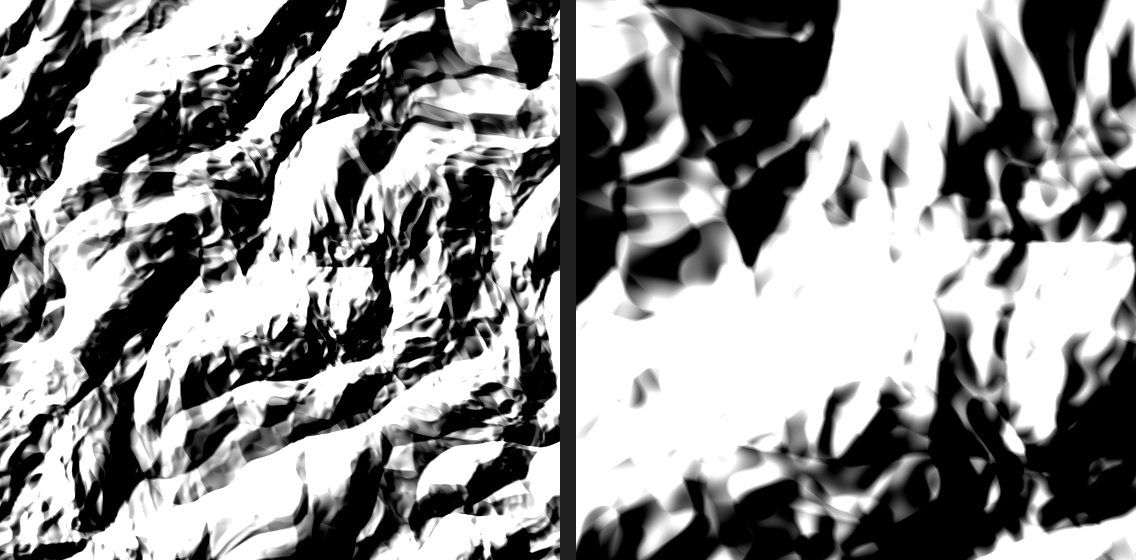
Left: the whole. Right: its middle third, enlarged.
Give the GLSL for this texture map, as a WebGL 1 fragment shader.

```glsl
precision highp float;

// Hard-lit relief of eroded mountains in black, grey and white.
// Folded noise and angular cell basins are summed into a height field; its
// slope toward a light at the lower right is stretched until flanks clip.

uniform vec2 u_resolution;

vec2 hash2(vec2 cell) {
  vec2 s = vec2(dot(cell, vec2(127.1, 311.7)), dot(cell, vec2(269.5, 183.3)));
  return fract(sin(s) * 43758.55);
}

vec2 latticeGradient(vec2 cell) {
  float turn = 6.2832 * hash2(cell).x;
  return vec2(cos(turn), sin(turn));
}

float gradientNoise(vec2 p) {
  vec2 cell = floor(p);
  vec2 f = p - cell;
  vec2 w = f * f * f * (f * (f * 6.0 - 15.0) + 10.0);
  vec2 x = vec2(1.0, 0.0);
  vec2 y = vec2(0.0, 1.0);
  float bottom = mix(dot(latticeGradient(cell), f),
                     dot(latticeGradient(cell + x), f - x), w.x);
  float top = mix(dot(latticeGradient(cell + y), f - y),
                  dot(latticeGradient(cell + x + y), f - x - y), w.x);
  return mix(bottom, top, w.y);
}

// Distance to the nearest scattered point: basins with straight, sharp rims.
float basins(vec2 p) {
  vec2 cell = floor(p);
  float nearest = 9.0;
  for (int j = -1; j <= 1; j++) {
    for (int i = -1; i <= 1; i++) {
      vec2 c = cell + vec2(float(i), float(j));
      vec2 d = c + hash2(c) - p;
      nearest = min(nearest, dot(d, d));
    }
  }
  return sqrt(nearest + 0.01);
}

vec2 warp(vec2 p) {
  return vec2(gradientNoise(p + 7.3), gradientNoise(p + 19.6));
}

float terrainHeight(vec2 p) {
  // Rough districts keep more fine detail than smooth ones.
  float rough = mix(0.4, 1.25, smoothstep(-0.25, 0.25, gradientNoise(p * 3.1 + 31.0)));

  // Bend the ridges broadly, then fray their lines.
  p += 0.10 * warp(p * 2.7) + 0.016 * warp(p * 13.0);

  // Large forms lean slightly along the rising diagonal.
  vec2 q = vec2(dot(p, vec2(0.75, 0.66)) * 0.8, dot(p, vec2(-0.66, 0.75)) * 1.1);

  // Each layer is divided by its frequency, so its weight is its steepness.
  float height = -1.05 * abs(gradientNoise(q * 4.0 + 3.7)) / 4.0;
  height += 0.75 * basins(q * 7.0 + 5.1) / 7.0;
  height -= 0.60 * basins(p * 13.0 + 8.4) / 13.0;
  height += 0.65 * rough * abs(gradientNoise(p.yx * 23.0 + 2.9)) / 23.0;
  height -= 0.45 * rough * abs(gradientNoise(p * 41.0 + 6.2)) / 41.0;
  return height;
}

void main() {
  vec2 p = gl_FragCoord.xy / min(u_resolution.x, u_resolution.y);

  // The finite step also softens the creases.
  vec2 toLight = vec2(0.83, -0.56);
  float reach = 0.0034;
  float facing = (terrainHeight(p - reach * toLight)
                - terrainHeight(p + reach * toLight)) / (2.0 * reach);

  float shade = clamp(0.65 + facing / 1.05, 0.0, 1.0);
  gl_FragColor = vec4(vec3(shade), 1.0);
}
```
